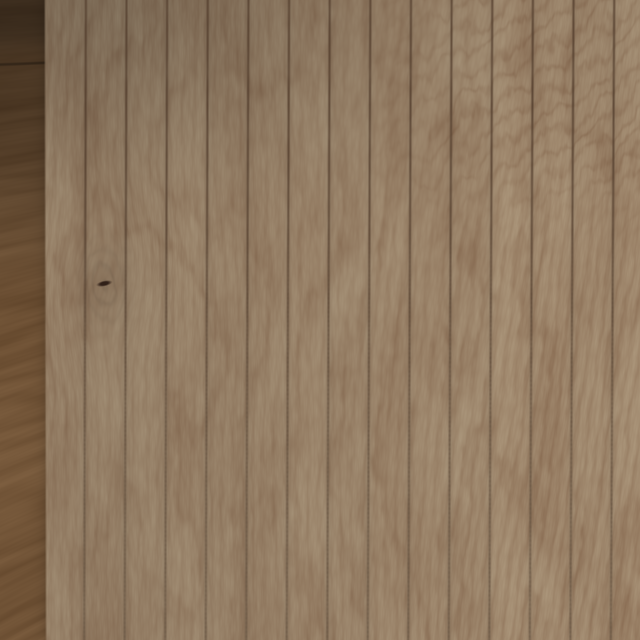
Reproduce this texture procedurally as a WebGL 1 fragment shader.

```glsl
precision highp float;
// Pale oak panel with fine vertical grooves and a knot, beside a dark brown wood strip.
uniform vec2 u_resolution;

const vec3 PALE_OAK = vec3(0.640, 0.558, 0.455);
const vec3 WARM_OAK = vec3(0.545, 0.440, 0.342);
const vec3 GROOVE_TOP = vec3(0.33, 0.245, 0.18);
const vec3 GROOVE_LOW = vec3(0.42, 0.345, 0.27);
const vec3 KNOT_CORE = vec3(0.13, 0.07, 0.05);
const vec3 STRIP_LIGHT = vec3(0.49, 0.37, 0.25);
const vec3 STRIP_DARK = vec3(0.38, 0.27, 0.165);
const float PANEL_EDGE = 0.072;
const vec2 KNOT = vec2(0.163, 0.557);

vec2 hash2(vec2 p) {
  return fract(sin(vec2(dot(p, vec2(127.1, 311.7)), dot(p, vec2(269.5, 183.3)))) * 4375.85);
}

// Layered, rotated sines; roughly -1 to 1
float sineNoise(vec2 p) {
  float sum = 0.0;
  float amp = 0.5;
  for (int i = 0; i < 5; i++) {
    sum += amp * sin(p.x + 1.4 * sin(p.y + float(i)));
    p = mat2(1.28, 0.96, -0.96, 1.28) * p + 1.7;
    amp *= 0.6;
  }
  return sum;
}

// Distance to the nearest scattered cell point
float cellular(vec2 p) {
  vec2 cell = floor(p);
  float nearest = 2.0;
  for (int y = -1; y <= 1; y++) {
    for (int x = -1; x <= 1; x++) {
      vec2 c = cell + vec2(float(x), float(y));
      nearest = min(nearest, length(c + hash2(c) - p));
    }
  }
  return nearest;
}

// Long, thin pores along the first axis of p
float fibres(vec2 p, vec2 density) {
  return cellular(p * density) * 0.55 + cellular(p * density * vec2(0.4, 0.5) + 9.0) * 0.45 - 0.5;
}

// Soft growth-ring line from a phase
float ringLine(float phase, float sharpness) {
  return pow(max(0.5 + 0.5 * sin(phase), 0.0001), sharpness);
}

// Coverage of a line with soft sides
float softLine(float dist, float halfWidth, float blur) {
  return 1.0 - smoothstep(halfWidth - blur, halfWidth + blur, dist);
}

vec3 oakColor(vec2 p, float board) {
  // Grain flows around the knot and leans to the right on the right side
  vec2 toKnot = p - KNOT;
  float swell = exp(-dot(toKnot * toKnot, vec2(200.0, 90.0)));
  float rightSide = smoothstep(0.42, 0.85, p.x);
  float upperRight = smoothstep(0.5, 0.8, p.x) * smoothstep(0.58, 0.8, p.y);
  float across = p.x - 0.13 * rightSide * p.y - 0.5 * swell * (toKnot.x + 0.3 * toKnot.y);
  float warp = sineNoise(vec2(p.x * 10.0, p.y * 4.5));
  float ripple = sineNoise(vec2(p.x * 90.0, p.y * 40.0) + 3.0);

  // Broad cathedral figure, tight streaks, and curly figure to the upper right
  float broad = ringLine(across * 60.0 + warp * 7.0 + ripple * 0.9, 5.0);
  float streaks = ringLine(across * 370.0 + warp * 4.0 + ripple * 1.2, 2.0);
  float curl = ringLine((p.y - 0.75 * p.x) * 170.0 + warp * 6.0 + ripple * 2.8, 3.0);
  float fine = mix(streaks * (0.18 + 0.14 * rightSide), curl * 0.36, upperRight);
  float patches = sineNoise(vec2(p.x * 24.0, p.y * 9.0) + 5.0);
  float fibre = fibres(vec2(p.y, across), vec2(36.0, 250.0));
  float tone = 0.30 + 0.21 * patches + 0.26 * broad + fine + 0.55 * fibre + 0.09 * ripple;
  vec3 color = mix(PALE_OAK, WARM_OAK, clamp(tone, -0.2, 1.25));

  // Board variation, and light growing to the right and lower down
  color *= 0.99 + 0.02 * hash2(vec2(board, 4.0)).x;
  float shade = smoothstep(0.6, 1.05, p.y) * mix(0.16, 0.04, smoothstep(0.1, 0.8, p.x));
  color *= 0.965 + 0.065 * smoothstep(0.15, 0.95, p.x) - shade;

  // Stain and dark heart of the knot
  float stain = exp(-dot(toKnot * toKnot, vec2(700.0, 260.0)));
  float knotRings = ringLine(length(toKnot * vec2(1.0, 0.6)) * 420.0 + ripple * 2.5 + warp * 3.0, 2.0);
  color *= 1.0 - stain * (0.04 + 0.06 * knotRings);
  vec2 heart = vec2(toKnot.x, toKnot.y - 0.18 * toKnot.x) / vec2(0.011, 0.0042);
  return mix(color, KNOT_CORE, 0.85 * softLine(length(heart), 0.85, 0.4));
}

vec3 stripColor(vec2 p) {
  // Grain runs sideways and tilts more towards the bottom
  float along = p.y - mix(0.55, 0.05, p.y) * p.x;
  float warp = sineNoise(vec2(p.x * 5.0, along * 17.0));
  float bands = ringLine(along * 140.0 + warp * 6.0, 1.5);
  float fibre = fibres(vec2(p.x, along), vec2(9.0, 170.0));
  float tone = 0.30 + 0.28 * bands + 0.22 * warp + 0.4 * fibre;
  vec3 color = mix(STRIP_LIGHT, STRIP_DARK, clamp(tone, 0.0, 1.1));
  color *= mix(1.0, 0.68, smoothstep(0.45, 0.9, p.y));

  // Dark joint and the shaded piece above it
  float joint = p.y - 0.899 - 0.04 * p.x;
  color *= 1.0 - 0.26 * smoothstep(-0.003, 0.06, joint);
  return color * (1.0 - 0.30 * softLine(abs(joint), 0.002, 0.0018));
}

// Coverage of a groove, with faint beads showing low down
float grooveMask(float dist, float y, float pixel) {
  float beads = 0.5 + 0.5 * sin(y * 880.0);
  float wear = sineNoise(vec2(y * 60.0, 2.0));
  float mask = softLine(dist, 0.0016, 0.0012 + 0.5 * pixel);
  return mask * (0.76 + 0.08 * wear - 0.14 * beads * (1.0 - smoothstep(0.3, 0.75, y)));
}

void main() {
  vec2 p = gl_FragCoord.xy / u_resolution;
  float pixel = 1.0 / min(u_resolution.x, u_resolution.y);

  // Grooves sit at whole numbers and fan out slightly upwards
  float pitch = 0.0633 + 0.0002 * p.y;
  float slot = (p.x - 0.1315 - 0.0027 * p.y) / pitch;
  float dist = abs(slot - floor(slot + 0.5)) * pitch;
  float onPanel = step(-0.5, slot);
  vec3 panel = oakColor(p, floor(slot));
  panel *= 1.0 - 0.07 * exp(-dist * 260.0) * onPanel;
  float groove = grooveMask(dist, p.y, pixel) * onPanel;
  panel = mix(panel, mix(GROOVE_LOW, GROOVE_TOP, smoothstep(0.1, 0.85, p.y)), groove);

  // Panel edge over the strip, with a narrow contact shadow
  float edge = p.x - PANEL_EDGE + 0.002 * p.y;
  vec3 strip = stripColor(p) * (1.0 - 0.12 * exp(-abs(edge) * 110.0));
  gl_FragColor = vec4(mix(strip, panel, smoothstep(-1.5 * pixel, 1.5 * pixel, edge)), 1.0);
}
```
